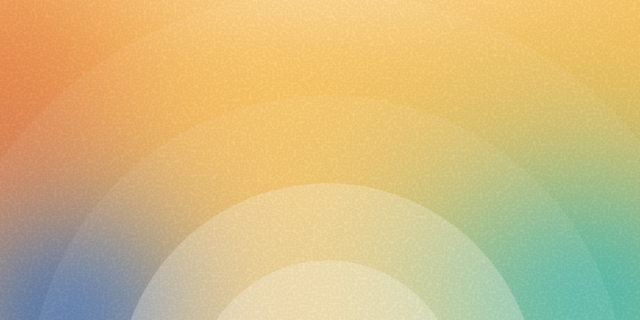
Give the GLSL for this background, as a WebGL 2 fragment shader.

```glsl
#version 300 es
precision highp float;

// Warm sunrise background: soft elliptical glows of orange, blue and teal on
// gold, under four concentric translucent discs rising from below the canvas,
// finished with a fine cellular grain. One unit is the canvas height.

#define GOLD vec3(0.965, 0.75, 0.355)
#define CREAM vec3(0.98, 0.84, 0.60)
#define ORANGE vec3(0.90, 0.53, 0.31)
#define BLUE vec3(0.32, 0.45, 0.65)
#define TEAL vec3(0.32, 0.71, 0.64)
#define VEIL vec3(0.96, 0.94, 0.88)
#define DISC_CENTRE vec2(1.0234, -0.229)
#define DISC_RADII vec4(1.254, 0.931, 0.656, 0.415)
#define DISC_ALPHAS vec4(0.07, 0.08, 0.29, 0.34)
#define GRAIN_CELLS 115.0
#define GRAIN_STRENGTH 0.05

uniform vec2 u_resolution;
out vec4 fragColor;

vec2 hash2(vec2 cell) {
    vec3 h = fract(cell.xyx * vec3(0.1031, 0.1030, 0.0973));
    h += dot(h, h.yzx + 33.33);
    return fract((h.xx + h.yz) * h.zy);
}

// Distance to the nearest scattered cell point
float cellular(vec2 p) {
    vec2 cell = floor(p), local = fract(p);
    float nearest = 2.0;
    for (int y = -1; y <= 1; y++) {
        for (int x = -1; x <= 1; x++) {
            vec2 offset = vec2(x, y);
            vec2 toPoint = offset + hash2(cell + offset) - local;
            nearest = min(nearest, dot(toPoint, toPoint));
        }
    }
    return sqrt(nearest);
}

// Elliptical Gaussian falloff, 1 at its centre
float glow(vec2 p, vec2 centre, vec2 size) {
    vec2 d = (p - centre) / size;
    return exp(-dot(d, d));
}

vec3 colourField(vec2 p) {
    vec3 colour = GOLD;
    colour = mix(colour, CREAM, 0.75 * glow(p, vec2(1.0, 1.06), vec2(0.9, 0.2)));
    colour = mix(colour, ORANGE, glow(p, vec2(-0.05, 0.6), vec2(0.47, 0.6)));
    colour = mix(colour, BLUE, glow(p, vec2(0.21, 0.0), vec2(0.43, 0.38)));
    return mix(colour, TEAL, glow(p, vec2(1.85, 0.05), vec2(0.58, 0.48)));
}

void main() {
    vec2 p = gl_FragCoord.xy / u_resolution.y;
    float edge = 0.75 / u_resolution.y;
    vec3 colour = colourField(p);

    // Translucent discs, largest first
    float radius = distance(p, DISC_CENTRE);
    for (int i = 0; i < 4; i++) {
        float inside = 1.0 - smoothstep(-edge, edge, radius - DISC_RADII[i]);
        colour = mix(colour, VEIL, inside * DISC_ALPHAS[i]);
    }

    // Paper grain
    colour += GRAIN_STRENGTH * (cellular(p * GRAIN_CELLS) - 0.45);

    fragColor = vec4(clamp(colour, 0.0, 1.0), 1.0);
}
```
